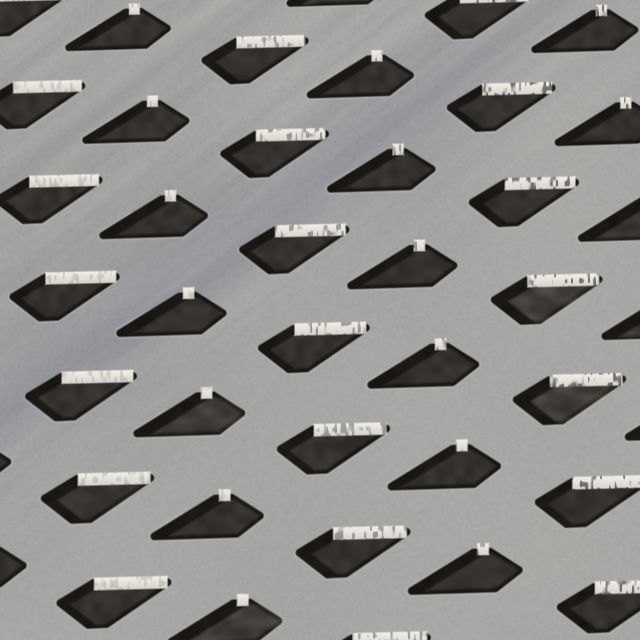
Reproduce this texture procedurally as a WebGL 2 fragment shader.

```glsl
#version 300 es
precision highp float;
// Perforated grey sheet: two alternating kinds of slanted, rounded holes on a
// skewed lattice that widens downwards. Each hole is a polygon distance field
// with a dark side wall and a pale lip; the sheet carries soft diagonal streaks.
uniform vec2 u_resolution;
out vec4 outColor;

#define SPAN 768.0          // design units across the canvas
#define GROWTH 0.014        // hole size gain per row
#define TAB_SHIFT vec2(0.44, 0.37) // lattice offset of the tabbed holes
#define ROUNDING 4.5        // corner radius of the holes
#define SOFTNESS 1.5        // edge blur
#define BAR_HALF vec2(42.5, 7.3)
#define TAB_HALF vec2(6.8, 7.0)
#define WEAR 0.5            // strength of marks on the lips
#define STREAKS 0.55        // strength of diagonal streaks

const vec3 METAL = vec3(0.665, 0.665, 0.655);
const vec3 METAL_DIM = vec3(0.585, 0.585, 0.59);
const vec3 FLOOR = vec3(0.20, 0.19, 0.18);
const vec3 WALL = vec3(0.10, 0.09, 0.08);
const vec3 LIP = vec3(0.92, 0.91, 0.88);
const vec3 GLINT = vec3(0.46, 0.42, 0.37);

// Hole outlines around their lip, y pointing down
const vec2 BAR_HOLE[5] = vec2[5](vec2(-81, 23), vec2(-43, 0), vec2(42, -1),
                                 vec2(-28, 47), vec2(-49, 48));
const vec2 TAB_HOLE[5] = vec2[5](vec2(-82, 48), vec2(-11, 4), vec2(8, 3),
                                 vec2(41, 24), vec2(14, 45));

float hash(vec2 p) {
  vec3 q = fract(p.xyx * vec3(0.1031, 0.1030, 0.0973));
  q += dot(q, q.yzx + 33.33);
  return fract((q.x + q.y) * q.z);
}

float noise(vec2 p) {
  vec2 i = floor(p), f = fract(p);
  f = f * f * (3.0 - 2.0 * f);
  return mix(mix(hash(i), hash(i + vec2(1, 0)), f.x),
             mix(hash(i + vec2(0, 1)), hash(i + vec2(1, 1)), f.x), f.y);
}

float polygonDistance(vec2 p, vec2 v[5]) {
  float d = dot(p - v[0], p - v[0]), s = 1.0;
  for (int i = 0, k = 4; i < 5; k = i, i++) {
    vec2 e = v[k] - v[i], w = p - v[i];
    vec2 b = w - e * clamp(dot(w, e) / dot(e, e), 0.0, 1.0);
    d = min(d, dot(b, b));
    bvec3 c = bvec3(p.y >= v[i].y, p.y < v[k].y, e.x * w.y > e.y * w.x);
    if (all(c) || !any(c)) s = -s;
  }
  return s * sqrt(d) - ROUNDING;
}

float holeDistance(vec2 p, bool tabbed) {
  if (tabbed) return polygonDistance(p, TAB_HOLE);
  return polygonDistance(p, BAR_HOLE);
}

float boxDistance(vec2 p, vec2 halfSize) {
  vec2 q = abs(p) - halfSize;
  return length(max(q, 0.0)) + min(max(q.x, q.y), 0.0);
}

// Lattice cell to design position, with mild perspective
vec2 latticePoint(vec2 c) {
  return vec2(57.0 + 268.0 * c.x + c.y * (20.0 + 3.8 * c.x),
              104.0 - 54.0 * c.x + c.y * (111.5 - 1.3 * c.x + 1.53 * c.y));
}

vec3 sheet(vec2 p) {
  vec2 s = vec2(dot(p, vec2(0.8, -0.6)), dot(p, vec2(0.6, 0.8)));
  float streak = noise(s * vec2(0.004, 0.05)) + 0.5 * noise(s * vec2(0.009, 0.14));
  float fade = 1.0 - smoothstep(380.0, 640.0, s.y);
  float band = exp(-pow((s.y - 400.0) / 48.0, 2.0)) * (1.0 - 0.6 * smoothstep(150.0, 600.0, s.x));
  float dim = 0.6 * band + STREAKS * fade * (streak - 0.45) + 0.35 * noise(p * 0.006);
  vec3 col = mix(METAL, METAL_DIM, clamp(dim, 0.0, 1.0));
  col += 0.022 * (noise(p * 0.35) - 0.5) + vec3(-0.006, -0.002, 0.014) * band;
  // Dark border line in the upper left corner
  float edge = abs(dot(p, vec2(0.53, 0.85)) - 19.0);
  return mix(col, METAL_DIM * 0.65, 0.7 * (1.0 - smoothstep(1.0, 5.0, edge)));
}

void main() {
  vec2 uv = gl_FragCoord.xy / u_resolution;
  vec2 p = vec2(uv.x, 1.0 - uv.y) * SPAN;
  float blur = max(SOFTNESS, SPAN / min(u_resolution.x, u_resolution.y));
  vec3 col = sheet(p);

  for (int n = 0; n < 110; n++) {
    bool tabbed = n >= 55;
    vec2 cell = vec2(n % 5 - 1, (n / 5) % 11 - 2);
    vec2 q = p - latticePoint(cell + (tabbed ? TAB_SHIFT : vec2(0)));
    q /= 1.0 + GROWTH * (cell.y - 2.0);
    if (abs(q.x) > 110.0 || abs(q.y) > 75.0) continue;
    float seed = hash(cell + (tabbed ? 31.0 : 7.0));

    // Opening: dark wall on the left and rim, lighter floor, some warm glints
    float d = holeDistance(q, tabbed);
    float inner = holeDistance(q - vec2(11.0 + 6.0 * seed, 2.0), tabbed);
    vec3 hole = mix(FLOOR, WALL, smoothstep(-6.0, -1.0, max(inner, d + 1.0)));
    hole *= 0.85 + 0.3 * noise(q * 0.09 + seed * 50.0);
    float glint = smoothstep(0.72, 0.95, seed) * noise(q * vec2(0.04, 0.09) + seed * 20.0);
    hole = mix(hole, GLINT, 0.5 * glint * smoothstep(-2.0, -7.0, inner));
    col = mix(col, METAL * 1.08, 0.35 * smoothstep(4.0, 1.5, d) * step(20.0, q.y));
    col = mix(col, hole, smoothstep(blur, -blur, d));

    // Pale lip, more scuffed towards the right columns
    vec2 b = q + vec2(0.0, 0.025 * q.x);
    float lipEdge = boxDistance(b, tabbed ? TAB_HALF : BAR_HALF);
    float marks = smoothstep(0.5, 0.85, noise(b * vec2(0.3, 0.13) + seed * 90.0));
    marks *= WEAR * clamp(0.25 + 0.4 * cell.x, 0.1, 1.0);
    vec3 lip = LIP * (1.0 - marks) * (0.97 - 0.008 * b.y);
    col = mix(col, lip, smoothstep(blur, -blur, lipEdge));
  }
  outColor = vec4(col, 1.0);
}
```
